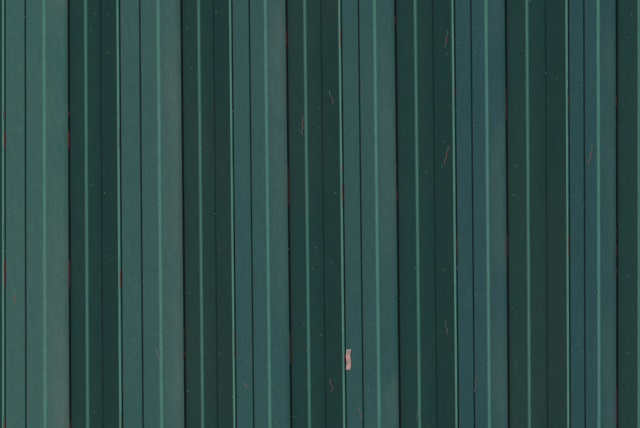
A Shadertoy shader for this texture:

```glsl
// Weathered green corrugated sheet: alternating lit and shaded vertical faces,
// each creased by a thin ridge and a groove. Profile distances shape the folds;
// layered sines fade the paint and sparse cells scatter specks and scratches.

const float REPEATS = 5.67;          // fold pairs across the canvas
const float OFFSET = 0.0065;         // start of the first lit face
const float LEAN = 0.012;            // slight bow of the folds
const float STRETCH = 0.008;         // uneven spacing toward the left
const vec2 LIT_SHARE = vec2(0.585, 0.425); // lit part of a fold, left and right
const vec2 LIT_CREASES = vec2(0.33, 0.62);   // groove, ridge
const vec2 SHADE_CREASES = vec2(0.64, 0.34); // groove, ridge
const float RIDGE_HALF = 0.0022;
const float GROOVE_HALF = 0.0011;
const float GRAIN = 0.11;            // strength of the fine paint texture
const float SPECK_CELL = 0.022;
const float SCRATCH_CELL = 0.045;
const vec2 CHIP_POS = vec2(0.5443, 0.107);
const vec2 CHIP_HALF = vec2(0.0036, 0.016);

const vec3 LIT_GREEN = vec3(0.230, 0.370, 0.345);
const vec3 LIT_BLUE = vec3(0.165, 0.288, 0.298);
const vec3 FADED = vec3(0.335, 0.400, 0.380);
const vec3 SHADE = vec3(0.130, 0.233, 0.220);
const vec3 SHADE_WARM = vec3(0.190, 0.245, 0.212);
const vec3 RIDGE = vec3(0.310, 0.490, 0.440);
const vec3 SEAM = vec3(0.065, 0.095, 0.098);
const vec3 RUST = vec3(0.390, 0.190, 0.200);
const vec3 BARE = vec3(0.720, 0.560, 0.530);

float hash(vec2 p) {
    return fract(sin(dot(p, vec2(127.1, 311.7))) * 43758.5);
}

// Smoothly joined random cells, 0..1
float valueNoise(vec2 p) {
    vec2 id = floor(p), f = fract(p);
    f *= f * (3.0 - 2.0 * f);
    return mix(mix(hash(id), hash(id + vec2(1, 0)), f.x),
               mix(hash(id + vec2(0, 1)), hash(id + vec2(1, 1)), f.x), f.y);
}

// Soft blotches in 0..1 from warped, layered sines
float clouds(vec2 p) {
    float sum = 0.0, amp = 0.5;
    for (int i = 0; i < 4; i++) {
        p += 0.7 * sin(p.yx * 1.3 + float(i) * 1.9);
        sum += amp * sin(p.x) * sin(p.y + 0.8);
        p = mat2(1.5, 1.1, -1.1, 1.5) * p;
        amp *= 0.55;
    }
    return clamp(0.5 + 0.7 * sum, 0.0, 1.0);
}

// Coverage of a shape whose border lies at distance zero
float cover(float d, float blur) {
    return 1.0 - smoothstep(-blur, blur, d);
}

float segment(vec2 p, vec2 halfAxis) {
    float t = clamp(dot(p, halfAxis) / dot(halfAxis, halfAxis), -1.0, 1.0);
    return length(p - halfAxis * t);
}

// Sparse round specks, one candidate per cell
float specks(vec2 p, float px) {
    vec2 id = floor(p / SPECK_CELL);
    vec2 center = 0.15 + 0.7 * vec2(hash(id + 3.1), hash(id + 8.7));
    float d = length((fract(p / SPECK_CELL) - center) * SPECK_CELL);
    return step(0.90, hash(id)) * cover(d - 0.001, px);
}

// Sparse steep scratches, commoner toward the left
float scratches(vec2 p, float px) {
    vec2 id = floor(p / SCRATCH_CELL);
    vec2 local = (fract(p / SCRATCH_CELL) - 0.5) * SCRATCH_CELL;
    local.x += 0.0008 * sin(local.y * 500.0);
    vec2 axis = vec2(0.008 * (hash(id + 5.3) - 0.5), 0.003 + 0.012 * hash(id + 2.2));
    float worn = step(0.94 + 0.03 * p.x, hash(id + 11.0));
    return worn * cover(segment(local, axis) - 0.0006, px);
}

void mainImage(out vec4 fragColor, in vec2 fragCoord) {
    float px = 0.7 / iResolution.x;
    vec2 uv = fragCoord / iResolution.x;

    // Position inside the current fold, in canvas widths
    float bowed = uv.x + LEAN * sin(3.1416 * uv.x) * (uv.y - 0.33);
    float bump = (uv.x - 0.28) / 0.13;
    float s = (bowed - STRETCH * exp(-bump * bump) - OFFSET) * REPEATS;
    float fold = floor(s);
    float x = fract(s) / REPEATS;
    float foldWidth = 1.0 / REPEATS;
    float across = clamp((fold + 0.5) * foldWidth, 0.0, 1.0);
    float litWidth = foldWidth * mix(LIT_SHARE.x, LIT_SHARE.y, across);
    float tone = hash(vec2(fold, 4.0));

    // Faces: t runs from 0 to 1 over the lit or the shaded part
    bool lit = x < litWidth;
    float faceWidth = lit ? litWidth : foldWidth - litWidth;
    float t = (lit ? x : x - litWidth) / faceWidth;
    float blotch = clouds(uv * vec2(9.0, 5.0) + fold * 2.3);
    vec3 litColor = mix(LIT_GREEN, LIT_BLUE, clamp(across + 0.2 * (tone - 0.5), 0.0, 1.0));
    float fade = (0.15 + 0.55 * smoothstep(0.5, 0.85, t)) * smoothstep(0.2, 0.9, blotch);
    litColor = mix(litColor, FADED, fade * (1.0 - 0.6 * across));
    litColor *= 1.0 - 0.12 * smoothstep(0.88, 1.0, t);
    vec3 shadeColor = mix(SHADE, SHADE_WARM, 0.4 * tone * smoothstep(0.4, 0.9, blotch));
    shadeColor *= 1.03 - 0.06 * smoothstep(0.4, 0.7, t);
    vec3 color = mix(shadeColor, litColor, cover(x - litWidth, px));

    // Groove and ridge pressed into each face
    vec2 creases = lit ? LIT_CREASES : SHADE_CREASES;
    vec2 d = abs(t - creases) * faceWidth;
    color = mix(color, SEAM, (lit ? 0.8 : 0.45) * cover(d.x - GROOVE_HALF, px + 0.0004));
    color = mix(color, RIDGE, (lit ? 0.85 : 0.72) * cover(d.y - RIDGE_HALF, px + 0.0007));

    // Folded edges: bright lip into the lit face, dark seam out of it
    float lip = x > 0.5 * foldWidth ? x - foldWidth : x;
    color = mix(color, RIDGE, 0.95 * cover(abs(lip + 0.0018) - 0.0018, px + 0.0003));
    color = mix(color, SEAM, 0.85 * cover(abs(lip - 0.0014) - 0.0010, px + 0.0002));
    float seam = x - litWidth;
    color *= 1.0 - 0.15 * step(0.0, seam) * exp(-max(seam, 0.0) / 0.004);
    color = mix(color, SEAM, 0.95 * cover(abs(seam) - 0.0016, px + 0.0003));

    // Fine paint texture
    float grain = 0.6 * valueNoise(uv * 430.0) + 0.4 * valueNoise(uv * vec2(300.0, 60.0) + 7.0);
    color *= 1.0 + GRAIN * (grain - 0.5);

    // Wear: rusted edges, specks, scratches and one bare chip
    float edge = min(abs(lip), abs(seam + 0.001));
    float patches = smoothstep(0.68, 0.8, clouds(vec2(fold * 5.1 + 1.0, uv.y * 26.0)));
    color = mix(color, RUST, 0.75 * patches * (1.0 - 0.5 * uv.x) * cover(edge - 0.0012, px));
    color = mix(color, FADED, 0.75 * specks(uv, px));
    color = mix(color, mix(RUST, BARE, 0.4), 0.7 * scratches(uv, px));
    vec2 q = uv - CHIP_POS;
    q.x += 0.0006 * sin(q.y * 260.0);
    vec2 box = abs(q) - CHIP_HALF;
    float flake = cover(max(box.x, box.y), px) * (0.88 + 0.12 * sin(q.y * 420.0));
    color = mix(color, BARE, flake);

    fragColor = vec4(color, 1.0);
}
```
